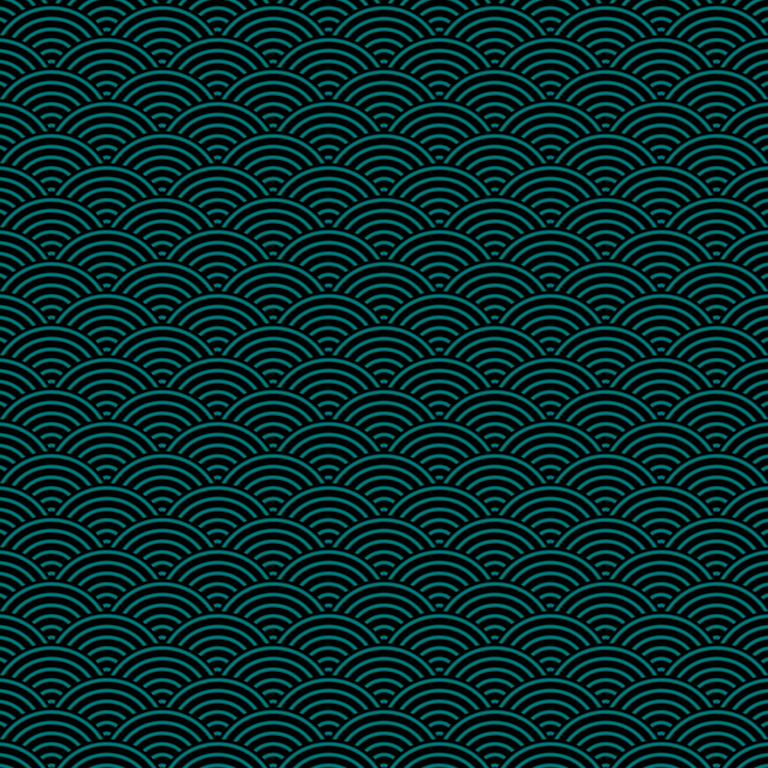
Reproduce this pattern procedurally as a Shadertoy shader.

```glsl
// Overlapping wave scales: soft teal concentric rings on black, in staggered rows.
#define SCALES_DOWN 12.0                // scale radii per canvas height
#define RINGS 6.0                       // rings in each scale
#define COLUMN_STEP 1.7320508           // spacing in a row, in radii
#define ROW_STEP 0.5                    // spacing of rows, in radii
#define PATTERN_CENTER vec2(0.5, 0.4966)
#define GROUND vec3(0.0, 0.004, 0.004)
#define LINE_COLOR vec3(0.0, 0.5, 0.5)
#define TAU 6.2831853

// Distance from p to the nearest scale centre of a row; odd rows shift by half a step.
float rowDistance(vec2 p, float row) {
    float x = p.x / COLUMN_STEP + 0.5 * mod(row, 2.0);
    x = (fract(x + 0.5) - 0.5) * COLUMN_STEP;
    return length(vec2(x, p.y - row * ROW_STEP));
}

// Soft line brightness across the rings, dark at the rim.
float rings(float radius) {
    return max(0.0, -cos(TAU * RINGS * radius));
}

void mainImage(out vec4 fragColor, in vec2 fragCoord) {
    vec2 uv = (fragCoord - 0.5 * iResolution.xy) / iResolution.y + 0.5;
    vec2 p = (uv - PATTERN_CENTER) * SCALES_DOWN;
    float pixel = SCALES_DOWN / iResolution.y;

    // Only two rows can show here; the lower one lies in front.
    float row = floor(p.y / ROW_STEP);
    float front = rowDistance(p, row - 1.0);
    float back = rowDistance(p, row);
    float cover = clamp((1.0 - front) / pixel, 0.0, 1.0);

    float line = mix(rings(back), rings(front), cover);
    fragColor = vec4(mix(GROUND, LINE_COLOR, line), 1.0);
}
```
